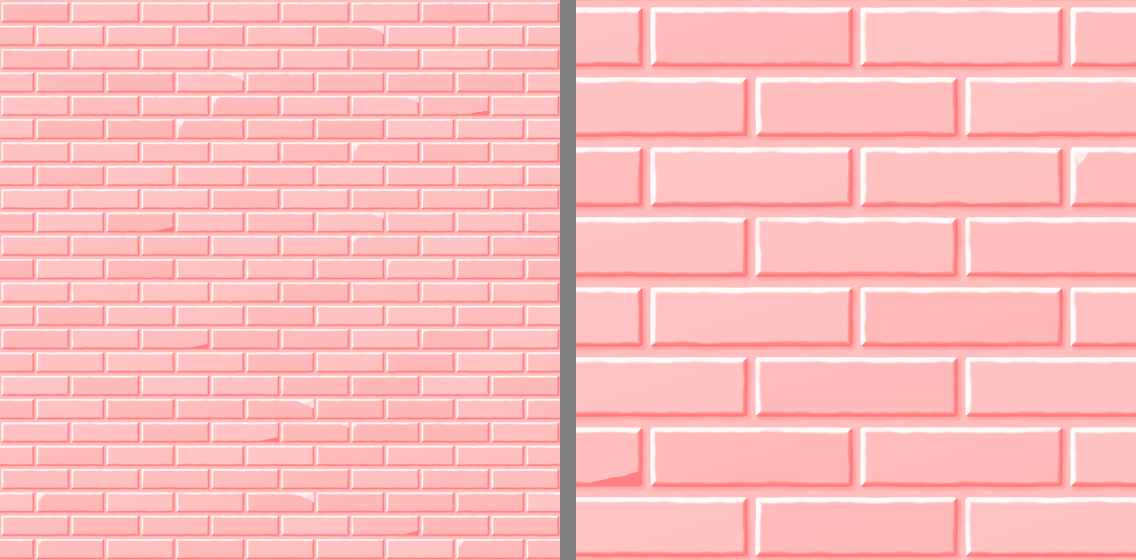
Left, the full canvas; right, a detail of the centre.
Reproduce this texture procedurally as a WebGL 1 fragment shader.

```glsl
precision highp float;
uniform vec2 u_resolution;

// Lengths are in brick rows: the canvas is ROWS units wide and high.
#define ROWS 24.0
#define BRICK_LENGTH 3.0
#define BRICK_MIN vec2(0.02, 0.13)
#define BRICK_MAX vec2(2.91, 0.98)
#define CORNER_RADIUS 0.05
#define LIGHT_WIDTH 0.073
#define DARK_WIDTH 0.062
#define EDGE_WOBBLE 0.018
#define CHIP_CHANCE 0.09
#define GOUGE_CHANCE 0.015
#define TONE_VARIATION 0.055

vec3 pink(float tone) { return vec3(1.0, tone, tone); }

float hash(vec2 p) {
  vec3 q = fract(p.xyx * vec3(0.1031, 0.103, 0.0973));
  q += dot(q, q.yzx + 33.33);
  return fract((q.x + q.y) * q.z);
}

float gradientDot(vec2 cell, vec2 offset, float period) {
  float angle = 6.28318 * hash(mod(cell, period) + 7.0);
  return dot(vec2(cos(angle), sin(angle)), offset);
}

// Gradient noise that wraps after a whole number of lattice cells
float wrappedNoise(vec2 p, float period) {
  vec2 i = floor(p), f = fract(p);
  vec2 s = f * f * f * (f * (f * 6.0 - 15.0) + 10.0);
  vec2 e = vec2(1.0, 0.0);
  float low = mix(gradientDot(i, f, period), gradientDot(i + e, f - e, period), s.x);
  float high = mix(gradientDot(i + e.yx, f - e.yx, period),
                   gradientDot(i + 1.0, f - 1.0, period), s.x);
  return mix(low, high, s.y);
}

float roundedBox(vec2 p, vec2 halfSize, float radius) {
  vec2 q = abs(p) - halfSize + radius;
  return length(max(q, 0.0)) + min(max(q.x, q.y), 0.0) - radius;
}

// 1 below the limit, 0 above it
float below(float value, float limit, float blur) {
  return 1.0 - smoothstep(limit - blur, limit + blur, value);
}

void main() {
  vec2 wall = gl_FragCoord.xy / u_resolution * ROWS + vec2(-0.0425, 0.083);
  float pixel = 0.7 * ROWS / min(u_resolution.x, u_resolution.y);

  // Running bond: every other row moves by half a brick
  float row = floor(wall.y);
  float along = wall.x - 0.5 * BRICK_LENGTH * (1.0 - mod(row, 2.0));
  vec2 local = vec2(mod(along, BRICK_LENGTH), fract(wall.y));
  vec2 id = vec2(mod(floor(along / BRICK_LENGTH), ROWS / BRICK_LENGTH), mod(row, ROWS));
  float toneSeed = hash(id + 3.0);
  float chipSeed = hash(id + 41.0);
  float sideSeed = hash(id + 83.0);
  float sizeSeed = hash(id + 127.0);

  // Uneven outline and bevel
  float wobble = wrappedNoise(wall * 2.0, ROWS * 2.0);
  float roughness = wrappedNoise(wall * 5.0 + 0.37, ROWS * 5.0);
  vec2 center = 0.5 * (BRICK_MIN + BRICK_MAX);
  vec2 halfSize = 0.5 * (BRICK_MAX - BRICK_MIN);
  vec2 p = local - center;
  float outline = roundedBox(p, halfSize, CORNER_RADIUS) + EDGE_WOBBLE * max(wobble, 0.0);
  vec2 fromMin = local - BRICK_MIN;
  vec2 fromMax = BRICK_MAX - local;
  float lightEdge = min(fromMin.x, fromMax.y);
  float darkEdge = min(fromMax.x, fromMin.y);

  // Mortar with a soft shadow to the lower right of each brick
  float shadow = roundedBox(p - vec2(0.035, -0.035), halfSize, CORNER_RADIUS);
  vec3 color = pink(0.745 + 0.02 * roughness);
  color = mix(color, pink(0.62), 0.8 * below(shadow + 0.03 * wobble, 0.01, 0.035));

  // Brick face
  float tone = 0.745 + TONE_VARIATION * (toneSeed - 0.5);
  vec3 brick = pink(tone + 0.006 * (p.y - p.x * 0.3));

  // Dark bevel on the right and bottom
  float darkLimit = DARK_WIDTH + EDGE_WOBBLE * (wobble + roughness);
  float darkMask = below(darkEdge, darkLimit, pixel + 0.012);
  float darkTone = mix(0.46, 0.55, smoothstep(0.0, DARK_WIDTH, darkEdge));
  brick = mix(brick, pink(darkTone), darkMask);

  // Pale chips, in two facets, at an upper corner
  float onRight = step(0.5, sideSeed);
  float sideDistance = mix(fromMin.x, fromMax.x, onRight);
  vec2 chipSize = mix(vec2(0.4, 0.6), vec2(0.95, 0.36), onRight) * (0.65 + 0.6 * sizeSeed);
  vec2 chip = max(vec2(sideDistance, fromMax.y), 0.0) / chipSize;
  float chipDistance = pow(chip.x, 0.8) + pow(chip.y, 0.8) + 0.15 * roughness;
  float chipMask = step(chipSeed, CHIP_CHANCE) * below(chipDistance, 1.0, pixel * 2.5);
  float facet = below(chip.y * 0.8, chip.x, pixel * 3.0);
  brick = mix(brick, pink(mix(0.86, 0.93, facet)), chipMask);

  // Rare dark gouges at the lower right corner
  float gouge = fromMax.x / (0.8 + 0.4 * sizeSeed) + fromMin.y / 0.23 + 0.1 * roughness;
  float gouged = step(1.0 - GOUGE_CHANCE, chipSeed);
  brick = mix(brick, pink(0.5), gouged * below(gouge, 1.0, pixel * 3.0));

  // Light bevel on the left and top, mitred against the dark one
  float lightLimit = LIGHT_WIDTH + EDGE_WOBBLE * (1.4 * wobble + roughness);
  float lightMask = below(lightEdge, lightLimit, pixel + 0.014);
  lightMask *= below(lightEdge - darkEdge, 0.0, pixel);
  lightMask *= mix(0.82, 1.0, smoothstep(-0.35, 0.05, wobble + 0.4 * sizeSeed));
  brick = mix(brick, pink(0.985), lightMask);

  color = mix(color, brick, below(outline, 0.0, pixel));
  gl_FragColor = vec4(color, 1.0);
}
```
